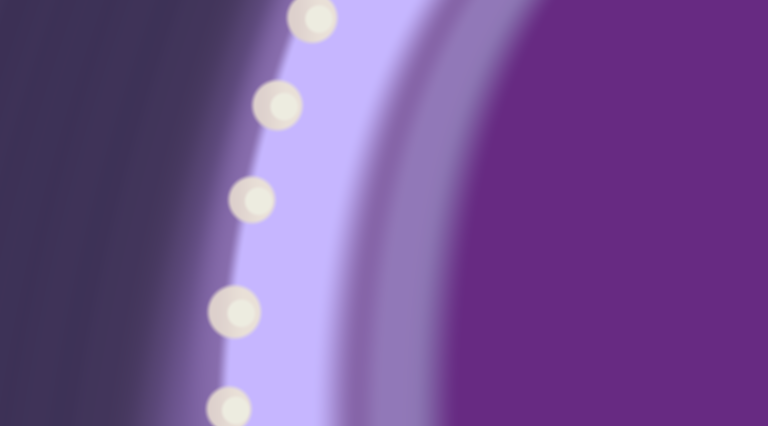
Give the GLSL for this background, as a Shadertoy shader.

```glsl
// Soft curved bands sweep from a dark violet field to a deep purple disc,
// with a string of pearls along the brightest band. Each band edge is an even
// polynomial in height, blended with smoothstep; a loop places the pearls.

float hash(float n) {
    return fract(sin(n * 127.1) * 43758.5);
}

float noise(float x) {
    float cell = floor(x);
    return mix(hash(cell), hash(cell + 1.0), smoothstep(0.0, 1.0, x - cell));
}

// Horizontal place of a band edge at height y
float bow(float y, float start, float square, float quartic) {
    float y2 = y * y;
    return start + square * y2 + quartic * y2 * y2;
}

vec3 bands(vec2 p) {
    float glowEdge = 0.364 + 0.141 * p.y + 0.11 * p.y * p.y;
    float ribbonLeft = bow(p.y, 0.521, 0.195, 0.0);
    float ribbonRight = bow(p.y, 0.779, 0.176, 0.059);
    float discEdge = bow(p.y, 1.026, 0.143, 0.087);

    // Dark field with faint streaks along the curve
    float streak = noise((p.x - glowEdge) * 34.0) - 0.5;
    vec3 color = mix(vec3(0.240, 0.195, 0.340), vec3(0.270, 0.215, 0.365),
                     smoothstep(-0.25, -0.03, p.x - glowEdge));
    color += 0.012 * streak;

    // Outer glow, warming toward the ribbon
    color = mix(color, vec3(0.465, 0.365, 0.610), smoothstep(-0.10, 0.10, p.x - glowEdge));
    color = mix(color, vec3(0.535, 0.430, 0.680), smoothstep(-0.10, 0.0, p.x - ribbonLeft));

    // Bright lavender ribbon
    color = mix(color, vec3(0.775, 0.715, 1.0), smoothstep(-0.018, 0.018, p.x - ribbonLeft));

    // Inner band: mauve, then lilac, then a greyer rim
    float across = (p.x - ribbonRight) / (discEdge - ribbonRight);
    vec3 inner = mix(vec3(0.525, 0.395, 0.660), vec3(0.570, 0.470, 0.720),
                     smoothstep(0.25, 0.48, across));
    inner = mix(inner, vec3(0.535, 0.455, 0.690), smoothstep(0.65, 0.95, across));
    color = mix(color, inner, smoothstep(-0.20, 0.24, across));

    // Purple disc
    return mix(color, vec3(0.402, 0.165, 0.510), smoothstep(-0.055, 0.055, p.x - discEdge));
}

void mainImage(out vec4 fragColor, in vec2 fragCoord) {
    vec2 p = fragCoord / iResolution.y;
    vec3 color = bands(p);

    // Pearls, unevenly spaced and sized
    for (int i = 0; i < 5; i++) {
        float k = float(i);
        float y = 0.05 + 0.232 * k + 0.02 * sin(1.8 * k - 2.6);
        vec2 q = p - vec2(bow(y, 0.537, 0.183, 0.033), y);
        float radius = 0.059 + 0.005 * sin(2.7 * k - 1.6);

        vec3 pearl = mix(vec3(0.865, 0.815, 0.800), vec3(0.915, 0.880, 0.845),
                         smoothstep(-0.05, 0.03, q.x));
        float shine = 1.0 - smoothstep(0.026, 0.038, length(q - vec2(0.016, -0.003)));
        pearl = mix(pearl, vec3(0.930, 0.925, 0.880), shine);
        color = mix(color, pearl, 1.0 - smoothstep(-0.009, 0.006, length(q) - radius));
    }
    fragColor = vec4(color, 1.0);
}
```
